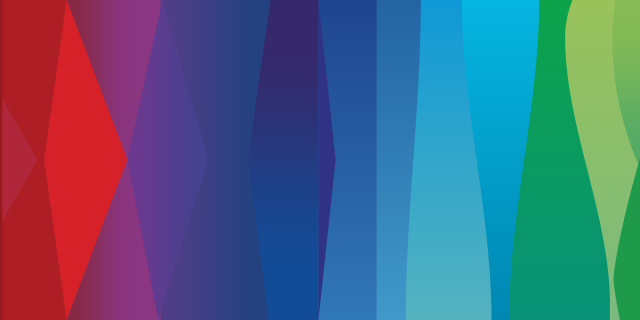
Write a Shadertoy shader that draws this background.

```glsl
// A spectrum of tall overlapping panels, running from red through blue to green.
// Layers are painted left to right: straight facets and diamonds first, then
// curved ribbons, each filled with a smooth gradient and an antialiased edge.

// Colours; "Top" and "Low" are the ends of vertical gradients.
const vec3 CRIMSON = vec3(0.68, 0.12, 0.14);
const vec3 ROSE = vec3(0.69, 0.15, 0.23);
const vec3 SCARLET = vec3(0.84, 0.13, 0.16);
const vec3 WINE = vec3(0.53, 0.16, 0.26);
const vec3 MAGENTA = vec3(0.54, 0.21, 0.50);
const vec3 VIOLET = vec3(0.42, 0.22, 0.56);
const vec3 PERIWINKLE = vec3(0.27, 0.26, 0.56);
const vec3 DUSK = vec3(0.31, 0.24, 0.53);
const vec3 NAVY = vec3(0.14, 0.26, 0.50);
const vec3 INDIGO_TOP = vec3(0.21, 0.16, 0.42);
const vec3 INDIGO_LOW = vec3(0.07, 0.30, 0.59);
const vec3 SLIVER = vec3(0.19, 0.20, 0.52);
const vec3 COBALT_TOP = vec3(0.12, 0.27, 0.56);
const vec3 COBALT_LOW = vec3(0.19, 0.47, 0.72);
const vec3 STEEL_TOP = vec3(0.14, 0.39, 0.64);
const vec3 STEEL_LOW = vec3(0.25, 0.60, 0.79);
const vec3 SKY_TOP = vec3(0.06, 0.60, 0.84);
const vec3 SKY_LOW = vec3(0.33, 0.70, 0.75);
const vec3 CYAN_TOP = vec3(0.02, 0.71, 0.88);
const vec3 CYAN_LOW = vec3(0.00, 0.53, 0.70);
const vec3 GREEN_TOP = vec3(0.05, 0.64, 0.29);
const vec3 GREEN_LOW = vec3(0.03, 0.57, 0.47);
const vec3 LIME_TOP = vec3(0.60, 0.76, 0.35);
const vec3 LIME_LOW = vec3(0.48, 0.73, 0.50);
const vec3 LEAF_TOP = vec3(0.52, 0.73, 0.33);
const vec3 LEAF_LOW = vec3(0.33, 0.67, 0.40);
const vec3 FOREST = vec3(0.12, 0.60, 0.29);

// Horizontal positions, in canvas heights (the canvas is 2 wide).
const float RED_AXIS = 0.208;
const float VIOLET_AXIS = 0.502;
const float COBALT_X = 0.995;
const float STEEL_X = 1.177;

// Coverage of the area to the right of an edge.
float rightOf(float edge, float x) {
    float pixel = 2.0 / iResolution.x;
    return clamp(0.5 + (x - edge) / pixel, 0.0, 1.0);
}

// Coverage between two edges.
float between(float left, float right, float x) {
    return rightOf(left, x) * (1.0 - rightOf(right, x));
}

// Edge easing from its top position to its bottom position.
float sway(float top, float low, float y) {
    return mix(low, top, smoothstep(0.0, 1.0, y));
}

void mainImage(out vec4 fragColor, in vec2 fragCoord) {
    vec2 uv = fragCoord / iResolution.xy;
    float x = 2.0 * uv.x, y = uv.y;
    float facet = 1.0 - abs(2.0 * y - 1.0); // 0 at the ends, 1 halfway up

    // Red ground with a darker rim and a small half diamond
    vec3 col = CRIMSON * mix(0.85, 1.0, smoothstep(0.0, 0.014, x));
    float roseTip = 0.117 * (1.0 - abs(y - 0.5) / 0.205);
    col = mix(col, ROSE, between(0.008, roseTip, x));

    // Wine to magenta band, then dusk to navy
    vec3 band = mix(WINE, MAGENTA, smoothstep(RED_AXIS, 0.41, x));
    col = mix(col, band, rightOf(RED_AXIS, x));
    vec3 night = mix(DUSK, NAVY, smoothstep(VIOLET_AXIS, 0.82, x));
    col = mix(col, night, rightOf(VIOLET_AXIS, x));

    // Violet and scarlet diamonds; the violet axis leans slightly
    float axis = mix(0.495, 0.508, y);
    vec3 violet = mix(VIOLET, PERIWINKLE, smoothstep(0.40, 0.64, x));
    col = mix(col, violet, between(axis - 0.104 * facet, axis + 0.149 * facet, x));
    col = mix(col, SCARLET,
              between(RED_AXIS - 0.070 * facet, RED_AXIS + 0.190 * facet, x));

    // Faceted blue panels
    vec3 indigo = mix(INDIGO_LOW, INDIGO_TOP, smoothstep(0.12, 0.88, y));
    float indigoEdge = mix(mix(0.839, 0.846, y), 0.775, facet);
    col = mix(col, indigo, rightOf(indigoEdge, x));
    col = mix(col, mix(COBALT_LOW, COBALT_TOP, y), rightOf(COBALT_X, x));
    col = mix(col, SLIVER, between(COBALT_X, COBALT_X + 0.054 * facet, x));
    col = mix(col, mix(STEEL_LOW, STEEL_TOP, y), rightOf(STEEL_X, x));

    // Curved ribbons
    col = mix(col, mix(SKY_LOW, SKY_TOP, y), rightOf(sway(1.315, 1.268, y), x));
    col = mix(col, mix(CYAN_LOW, CYAN_TOP, y), rightOf(sway(1.443, 1.536, y), x));
    col = mix(col, mix(GREEN_LOW, GREEN_TOP, y), rightOf(sway(1.685, 1.591, y), x));

    // Lime ribbon, bending back near the top
    float bend = max(y - 0.883, 0.0) / 0.117;
    float limeEdge = mix(1.906, 1.766, smoothstep(0.05, 0.883, y)) + 0.023 * bend * bend;
    col = mix(col, mix(LIME_LOW, LIME_TOP, y), rightOf(limeEdge, x));

    // Two bulging leaves at the right side
    float leafBow = (y - 0.87) / 0.378;
    vec3 leaf = mix(LEAF_LOW, LEAF_TOP, smoothstep(0.5, 0.95, y));
    col = mix(col, leaf, rightOf(1.914 + 0.078 * leafBow * leafBow, x));
    float forestBow = pow(abs(y - 0.128) / 0.378, 1.3);
    col = mix(col, FOREST, rightOf(1.917 + 0.083 * forestBow, x));

    fragColor = vec4(col, 1.0);
}
```
